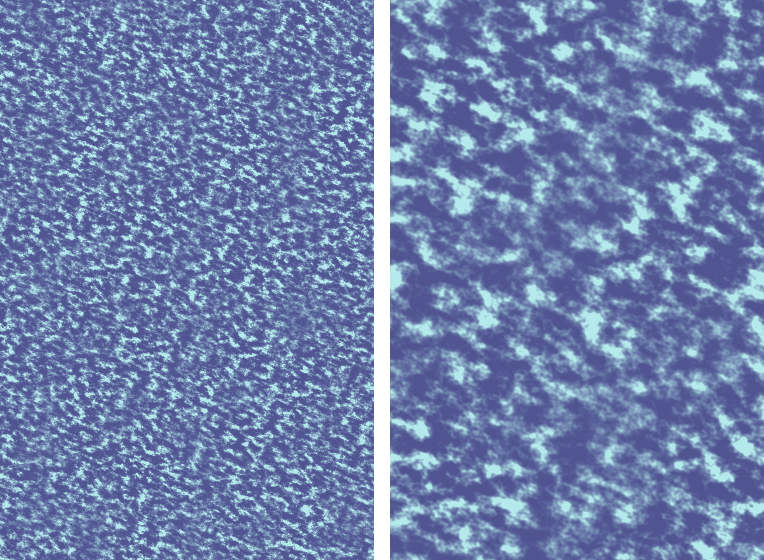
Left: the whole. Right: its middle third, enlarged.
A WebGL 2 fragment shader for this texture:

```glsl
#version 300 es
precision highp float;
// Icy flecks scattered over a violet-blue ground, slanting down to the right.
// Stretched gradient noise is summed over octaves that grow rounder as they
// get finer, then a curved ramp turns the height into colour.

uniform vec2 u_resolution;
out vec4 fragColor;

// Random unit vector for a lattice point
vec2 gradientAt(vec2 cell) {
    uvec2 c = uvec2(ivec2(cell));
    uint h = c.x * 1597u ^ c.y * 51749u;
    h = (h ^ (h >> 15)) * 73471u + c.x * 9277u;
    h = (h ^ (h >> 13)) * 26699u + c.y * 6151u;
    h ^= h >> 16;
    float angle = float(h & 65535u) / 65536.0 * 6.28319;
    return vec2(cos(angle), sin(angle));
}

float gradientNoise(vec2 p) {
    vec2 cell = floor(p), f = p - cell;
    vec2 e = vec2(1.0, 0.0);
    vec2 w = f * f * f * (f * (f * 6.0 - 15.0) + 10.0);
    float bottom = mix(dot(gradientAt(cell), f),
                       dot(gradientAt(cell + e.xy), f - e.xy), w.x);
    float top = mix(dot(gradientAt(cell + e.yx), f - e.yx),
                    dot(gradientAt(cell + e.xx), f - e.xx), w.x);
    return mix(bottom, top, w.y);
}

// Sum of four octaves, scaled to a standard deviation near one
float fleckHeight(vec2 p) {
    vec2 scale = vec2(50.0, 90.0);
    float amplitude = 1.0, sum = 0.0;
    for (int i = 0; i < 4; i++) {
        sum += amplitude * gradientNoise(p * scale + 17.3 * float(i));
        scale *= vec2(2.0, 1.75);
        amplitude *= 0.65;
    }
    return sum / 0.28;
}

void main() {
    vec2 p = gl_FragCoord.xy / u_resolution.y;

    // Axes along and across the slanting flecks
    vec2 slanted = vec2(dot(p, vec2(0.92, -0.39)), dot(p, vec2(0.39, 0.92)));

    // Broad patches vary the contrast and the brightness slightly
    float contrast = 1.0 + 0.6 * gradientNoise(p * 11.0 + 5.7);
    float z = fleckHeight(slanted) * contrast + 0.5 * gradientNoise(p * 15.0 + 41.2);

    // Curved ramp: wide dark ground, few bright tips
    z = max(z, -1.4);
    float light = min(0.22 + 0.28 * z + 0.10 * z * z, 1.04);

    vec3 ground = vec3(0.305, 0.32, 0.565);
    vec3 ice = vec3(0.69, 0.895, 0.91);
    fragColor = vec4(mix(ground, ice, light), 1.0);
}
```
